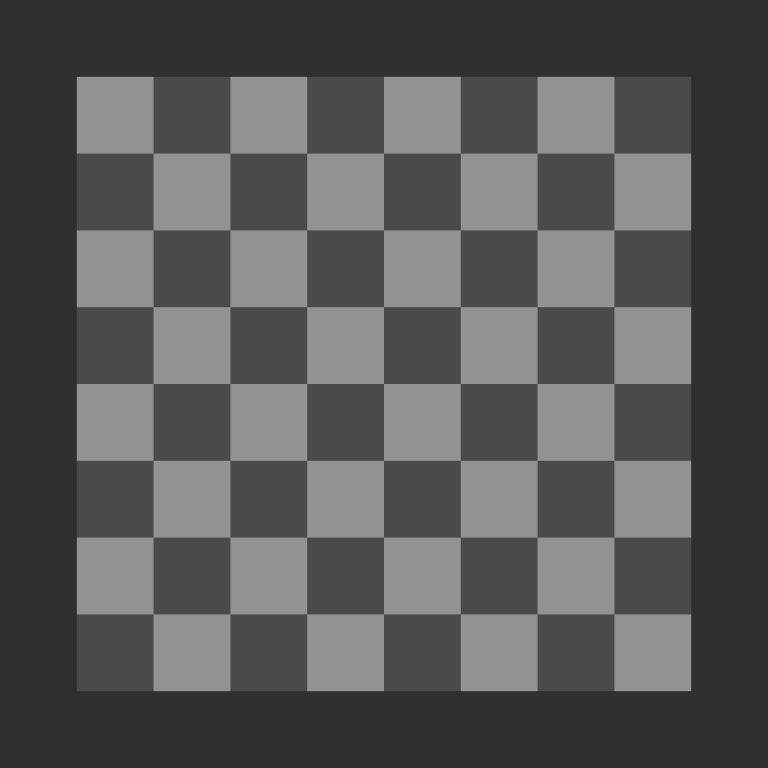
This pattern is drawn by a Shadertoy shader. Its source:

```glsl
// Eight by eight grey checkerboard inside a plain charcoal border one cell wide.

// Alternates between +1 and -1 in successive cells, with smoothed crossings.
vec2 alternate(vec2 p, vec2 pixel) {
    vec2 edgeDistance = 0.5 - abs(fract(p) - 0.5);
    vec2 side = 1.0 - 2.0 * mod(floor(p), 2.0);
    return side * clamp(2.0 * edgeDistance / pixel, 0.0, 1.0);
}

void mainImage(out vec4 fragColor, in vec2 fragCoord) {
    // Ten cells across and down, counting the border
    vec2 pixel = 10.0 / iResolution.xy;
    vec2 p = fragCoord * pixel;

    // Checker, held constant past the outer cell centres to keep the rim clean
    vec2 wave = alternate(clamp(p, 1.5, 8.5), pixel);
    float light = 0.5 - 0.5 * wave.x * wave.y;
    vec3 checker = mix(vec3(0.29), vec3(0.58, 0.57, 0.57), light);

    // Board area
    vec2 inside = clamp((4.0 - abs(p - 5.0)) / pixel + 0.5, 0.0, 1.0);
    vec3 color = mix(vec3(0.184), checker, inside.x * inside.y);

    fragColor = vec4(color, 1.0);
}
```
